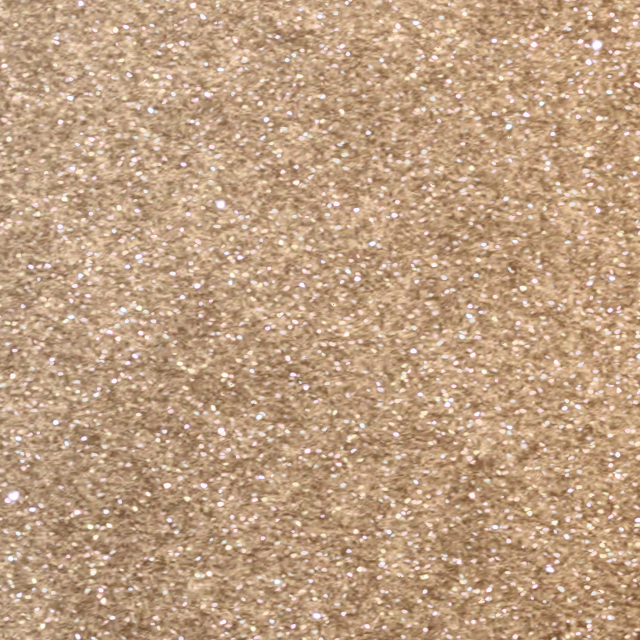
Give the GLSL for this texture, as a three.js fragment shader.

```glsl
// Fine champagne-gold glitter: soft grain, pale flakes and tinted sparkles.
varying vec2 vUv;

const vec3 SHADOW = vec3(0.530, 0.395, 0.275);
const vec3 LIGHT  = vec3(0.905, 0.780, 0.645);
const vec3 CREAM  = vec3(1.000, 0.950, 0.875);
const vec3 WHITE  = vec3(1.000, 0.985, 0.980);
const vec3 VIOLET = vec3(0.800, 0.700, 0.980);

const vec2  GRAIN_CELLS    = vec2(122.0, 200.0); // grains across and up
const float GRAIN_CONTRAST = 1.25;
const float CHROMA_AMOUNT  = 0.030;
const float MOTTLE_AMOUNT  = 0.62;
const float FLAKE_CELLS    = 80.0;
const float SPARKLE_CELLS  = 46.0;
const float STAR_CELLS     = 9.0;
const float RAGGEDNESS     = 0.003; // how far glint outlines are displaced
const float TAU            = 6.2831853;

vec3 hash3(vec2 p) {
  vec3 q = fract(p.xyx * vec3(0.1031, 0.1030, 0.0973));
  q += dot(q, q.yxz + 33.33);
  return fract((q.xxy + q.yzz) * q.zyx);
}

// Three independent channels of smooth value noise.
vec3 noise3(vec2 p) {
  vec2 cell = floor(p);
  vec2 f = fract(p);
  f = f * f * (3.0 - 2.0 * f);
  vec3 low  = mix(hash3(cell), hash3(cell + vec2(1.0, 0.0)), f.x);
  vec3 high = mix(hash3(cell + vec2(0.0, 1.0)), hash3(cell + 1.0), f.x);
  return mix(low, high, f.y);
}

vec2 rotate(vec2 p, float angle) {
  float c = cos(angle);
  float s = sin(angle);
  return vec2(c * p.x - s * p.y, s * p.x + c * p.y);
}

// Hues from amber through pink and violet to blue.
vec3 sparkleTint(float h) {
  float hue = h * 0.65 - 0.2;
  return 0.6 + 0.4 * cos(TAU * (hue + vec3(0.0, 0.33, 0.67)));
}

// Scattered soft ellipses: x = coverage, y = random hue, z = random strength.
vec3 scatter(vec2 uv, float cells, float density, float radius, float stretch, float seed) {
  vec2 p = uv * cells + seed;
  vec2 cell = floor(p);
  vec3 best = vec3(0.0);
  for (int j = -1; j <= 1; j++) {
    for (int i = -1; i <= 1; i++) {
      vec2 id = cell + vec2(float(i), float(j));
      vec3 place = hash3(id);
      vec3 look = hash3(id + 57.0);
      vec2 offset = rotate(p - id - place.xy, (look.x - 0.5) * 0.9);
      float size = radius * mix(0.65, 1.15, look.y);
      float d = length(offset * vec2(1.0, stretch)) / size;
      float cover = (1.0 - smoothstep(0.0, 1.0, d)) * step(place.z, density);
      if (cover > best.x) best = vec3(cover, look.z, look.y);
    }
  }
  return best;
}

void main() {
  vec2 uv = vUv;

  // Broad mottling shades the surface and slightly bends the grain.
  vec3 mottle = noise3(uv * 5.0 + 3.0) * 0.33 + noise3(uv * 16.0 + 40.0) * 0.27
              + noise3(uv * vec2(40.0, 52.0) + 70.0) * 0.4;
  vec2 bent = uv + (mottle.xy - 0.5) * 0.015;

  // Slightly flattened grain in two sizes.
  vec3 coarse = noise3(rotate(bent, 0.12) * GRAIN_CELLS + 20.0);
  vec3 fine = noise3(rotate(bent, -0.2) * GRAIN_CELLS * 1.7 + 90.0);
  float grain = 0.5 + (mix(coarse.x, fine.x, 0.42) - 0.5) * GRAIN_CONTRAST;
  grain += (mottle.z - 0.5) * MOTTLE_AMOUNT;
  vec3 color = mix(SHADOW, LIGHT, clamp(grain, -0.1, 1.1));

  // Faint colour speckle; greyer at the left, browner at lower right.
  vec3 speckle = noise3(uv * GRAIN_CELLS * 0.8 + 200.0) - 0.5;
  color += (speckle - dot(speckle, vec3(0.3333))) * CHROMA_AMOUNT;
  color += (uv.x - 0.5) * vec3(-0.010, -0.040, -0.070);
  color += (uv.y - 0.5) * 0.08;

  // Ragged coordinates keep the glints from being perfect ellipses.
  vec2 ragged = uv + (noise3(uv * 140.0 + 11.0).xy - 0.5) * RAGGEDNESS;

  // Dense pale flakes, stronger where the mottling is light.
  vec3 flake = scatter(ragged, FLAKE_CELLS, 0.80, 0.56, 1.6, 10.0);
  vec3 flakeColor = mix(CREAM, sparkleTint(flake.y), 0.12);
  float flakeStrength = mix(0.2, 1.6, flake.z * flake.z) * mix(0.4, 1.6, mottle.z);
  color = mix(color, flakeColor, clamp(flake.x * flakeStrength, 0.0, 1.0));

  // Bright sparkles: a white core fading into a coloured rim.
  vec3 spark = scatter(ragged, SPARKLE_CELLS, 0.30, 0.38, 1.3, 130.0);
  vec3 sparkColor = mix(sparkleTint(spark.y), WHITE, 0.35 + 0.65 * smoothstep(0.1, 0.75, spark.x));
  color = mix(color, sparkColor, smoothstep(0.0, 0.75, spark.x) * mix(0.7, 1.0, spark.z));

  // A few large stars with a faint violet halo.
  vec3 star = scatter(ragged, STAR_CELLS, 0.10, 0.14, 1.15, 310.0);
  vec3 starColor = mix(VIOLET, WHITE, smoothstep(0.2, 0.8, star.x));
  color = mix(color, starColor, smoothstep(0.05, 0.75, star.x));

  gl_FragColor = vec4(clamp(color, 0.0, 1.0), 1.0);
}
```
